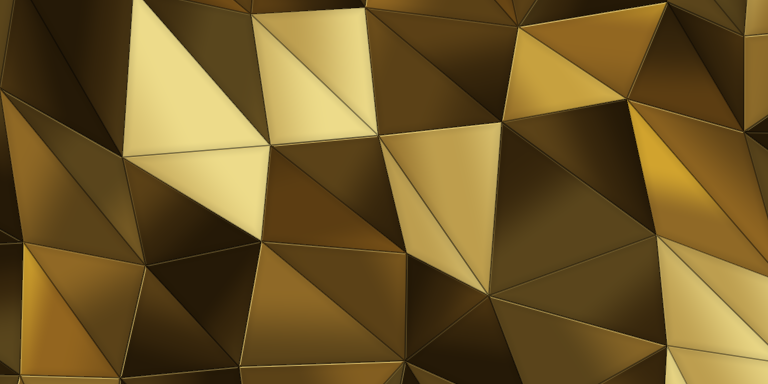
Write a Shadertoy shader that draws this background.

```glsl
// Polished gold surface folded into irregular triangular facets with fine bevelled seams.

const float CELL = 0.335;                // mesh spacing, in canvas heights
const vec2 JITTER = vec2(0.44, 0.50);    // vertex scatter, in cells
const float ZIGZAG = 0.20;               // column shift, in cells
const float SEAM = 0.0019;               // groove half width, in canvas heights
const float BEVEL = 0.0043;              // outer limit of the shiny bevel
const vec2 LIGHT = vec2(-0.55, 0.835);

struct Facet {
    vec3 rim;      // inward normal of the nearest edge, and distance to it
    vec2 centre;
    vec2 cell;
    float side;    // which half of the cell
};

float hash(vec2 p) {
    vec3 q = fract(p.xyx * 0.1031);
    q += dot(q, q.yzx + 33.33);
    return fract((q.x + q.y) * q.z);
}

vec2 meshVertex(vec2 id) {
    vec2 scatter = vec2(hash(id + 17.3), hash(id + 71.9));
    return id + (scatter - 0.5) * JITTER + vec2(0.0, ZIGZAG * cos(2.4 * id.x));
}

float cross2(vec2 a, vec2 b) {
    return a.x * b.y - a.y * b.x;
}

// Inward normal in xy, signed distance in z, for a counterclockwise edge
vec3 edgeSide(vec2 p, vec2 a, vec2 b) {
    vec2 along = normalize(b - a);
    vec2 normal = vec2(-along.y, along.x);
    return vec3(normal, dot(p - a, normal));
}

vec3 nearer(vec3 a, vec3 b) {
    return a.z < b.z ? a : b;
}

// Keeps the triangle that holds p most deeply
void tryTriangle(vec2 p, vec2 a, vec2 b, vec2 c, vec2 cell, float side, inout Facet best) {
    vec3 rim = nearer(edgeSide(p, a, b), nearer(edgeSide(p, b, c), edgeSide(p, c, a)));
    if (rim.z > best.rim.z) best = Facet(rim, (a + b + c) / 3.0, cell, side);
}

Facet findFacet(vec2 p) {
    Facet best = Facet(vec3(0.0, 1.0, -1e3), p, floor(p), 0.0);
    for (int y = -1; y <= 1; y++)
    for (int x = -1; x <= 1; x++) {
        vec2 id = floor(p) + vec2(x, y);
        vec2 a = meshVertex(id);
        vec2 b = meshVertex(id + vec2(1, 0));
        vec2 c = meshVertex(id + vec2(1, 1));
        vec2 d = meshVertex(id + vec2(0, 1));
        // Prefer the falling diagonal wherever it lies inside the quad
        float fitAC = min(cross2(b - a, c - a), cross2(c - a, d - a));
        float fitBD = min(cross2(b - a, d - a), cross2(c - b, d - b));
        bool rising = fitAC > fitBD && (fitBD < 0.05 || hash(id + 5.7) > 0.85);
        if (rising) {
            tryTriangle(p, a, b, c, id, 0.0, best);
            tryTriangle(p, a, c, d, id, 1.0, best);
        } else {
            tryTriangle(p, a, b, d, id, 0.0, best);
            tryTriangle(p, b, c, d, id, 1.0, best);
        }
    }
    return best;
}

// Evenly spread brightness rank; bright groups keep both halves alike
float facetTone(vec2 cell, float side) {
    // Some columns pair facets across a level edge, forming slanted plates
    float slanted = mod(cell.x, 5.0) == 1.0 ? 1.0 : 0.0;
    float row = max(cell.y - slanted * (1.0 - side), 0.0);
    float tone = fract(0.44 * cell.x + 0.84 * row * row + 0.70);
    return abs(tone - side * (tone > 0.84 ? 0.03 : 0.14));
}

// Metal colour from shadow (0) to glare (1)
vec3 goldRamp(float t, float warmth, float saturated) {
    vec3 bronze = mix(vec3(0.35, 0.28, 0.12), vec3(0.36, 0.24, 0.07), warmth);
    vec3 amber = mix(vec3(0.55, 0.43, 0.18), vec3(0.58, 0.39, 0.11), warmth);
    vec3 bright = mix(vec3(0.74, 0.62, 0.31), vec3(0.82, 0.64, 0.18), saturated);
    vec3 glare = mix(vec3(0.93, 0.86, 0.54), vec3(0.88, 0.70, 0.22), saturated);
    vec3 c = mix(vec3(0.145, 0.098, 0.026), vec3(0.21, 0.145, 0.045), smoothstep(0.0, 0.15, t));
    c = mix(c, bronze, smoothstep(0.12, 0.34, t));
    c = mix(c, amber, smoothstep(0.47, 0.67, t));
    c = mix(c, bright, smoothstep(0.71, 0.81, t));
    return mix(c, glare, smoothstep(0.84, 0.98, t));
}

vec3 surfaceColor(vec2 uv, float blur) {
    vec2 p = uv / CELL;
    Facet f = findFacet(p);
    vec2 seed = f.cell * 2.0 + vec2(f.side, 40.0);
    float tone = facetTone(f.cell, f.side);

    // Satin gradient, mostly sideways on bright facets
    float angle = hash(seed + 3.1) * (tone > 0.8 ? 0.9 : 6.2832);
    float slope = dot(p - f.centre, vec2(cos(angle), sin(angle)));
    float sheen = smoothstep(-0.6, 0.6, slope) - 0.5;
    float warmth = hash(seed + 9.4);
    float saturated = smoothstep(0.2, 0.45, warmth) * (1.0 - smoothstep(0.80, 0.84, tone));
    float level = clamp(tone + sheen * mix(0.48, 0.14, tone), 0.0, 1.0);
    vec3 color = goldRamp(level, warmth, saturated);

    // Thin lit bevel and dark groove, each seam with its own strength
    float d = f.rim.z * CELL;
    float seamRandom = hash(floor(abs(f.rim.xy) * 200.0) + 6.2);
    color *= mix(0.93, 1.0, smoothstep(0.0, 0.025, d));
    float lit = smoothstep(0.1, 0.9, dot(f.rim.xy, -LIGHT)) * mix(0.15, 0.95, seamRandom * seamRandom);
    float bevel = 1.0 - smoothstep(BEVEL - blur, BEVEL + blur, d);
    color = mix(color, vec3(0.92, 0.81, 0.46), bevel * lit);
    float groove = 1.0 - smoothstep(SEAM - blur, SEAM + blur, d);
    return mix(color, color * 0.5, groove * mix(0.65, 1.0, seamRandom));
}

void mainImage(out vec4 fragColor, in vec2 fragCoord) {
    // Four samples per pixel smooth the facet borders
    float pixel = 1.0 / iResolution.y;
    vec3 color = vec3(0.0);
    for (int i = 0; i < 4; i++) {
        vec2 offset = vec2(i % 2, i / 2) * 0.5 - 0.25;
        color += surfaceColor((fragCoord + offset) * pixel, pixel * 0.3);
    }
    fragColor = vec4(color * 0.25, 1.0);
}
```
